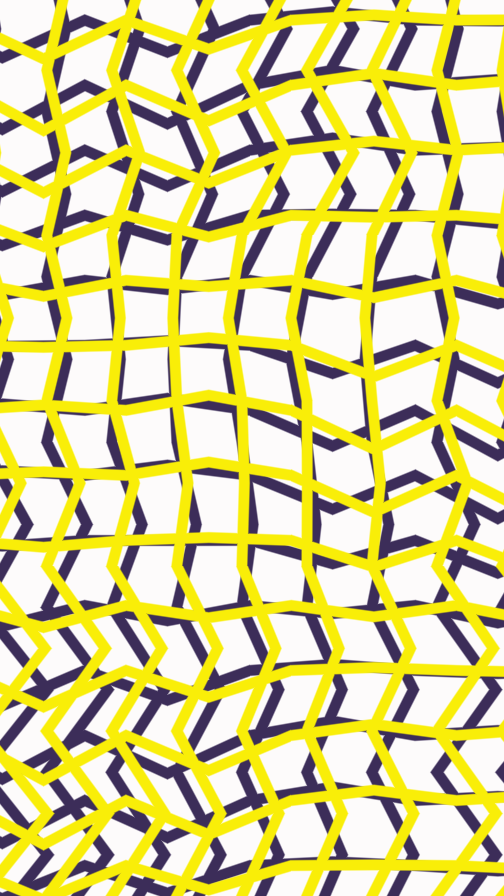
This pattern is drawn by a Shadertoy shader. Its source:

```glsl
// Two warped lattices of zigzag bars on white, yellow lying over purple.
// Every bar is pinned at regular anchors; between them it swings sideways by
// a smooth field shared by both lattices, which differ only in zigzag phase.

const float TAU = 6.2831853;
const float COLUMNS = 7.75;                   // lattice cells across the canvas
const float PERIOD = 2.54;                    // zigzag period, in cells
const float HALF_WIDTH = 0.083;               // half bar thickness, in cells
const vec2 LATTICE_ORIGIN = vec2(0.72, 0.31); // first upright x, first level y
const vec2 YELLOW_PHASE = vec2(1.94, 1.08);   // anchors along levels, uprights
const vec2 PURPLE_PHASE = YELLOW_PHASE + PERIOD * vec2(-0.25, 0.25);
const vec3 PAPER = vec3(0.993, 0.985, 0.985);
const vec3 YELLOW = vec3(0.975, 0.935, 0.03);
const vec3 PURPLE = vec3(0.235, 0.175, 0.35);

// Sideways swing of the upright bars: a valley right of centre
float uprightSwing(vec2 p) {
    float u = (p.x - 4.48) / 3.77;
    float bowl = min(u * u * (2.0 + u), 1.2);
    float fall = smoothstep(2.7, 4.85, p.y);
    float rise = smoothstep(5.4, 10.8, p.y);
    float middle = 0.72 - 0.97 * fall + 0.79 * rise;
    float sides = -0.43 + 0.99 * fall - 0.16 * rise;
    return middle + sides * bowl;
}

// Downward swing of the level bars: one wave, reversed on the right side
float levelSwing(vec2 p) {
    float side = 1.0 - 2.0 * smoothstep(3.4, 5.0, p.x);
    float wave = cos(TAU * (p.y - 1.52) / 10.2);
    return 0.215 + 0.395 * side * wave + 0.09 * cos(TAU * (p.x - 0.72) / 6.8);
}

// Distance across a zigzag bar, corrected for its slope
float zigzagDistance(float across, float cycle, float swing) {
    float triangle = 1.0 - abs(2.0 * fract(cycle) - 1.0);
    float slope = 2.0 * swing / PERIOD;
    return abs(across - swing * triangle) / sqrt(1.0 + slope * slope);
}

// Distance to the nearest bar of one lattice
float latticeDistance(vec2 p, vec2 phase) {
    vec2 cycle = (p - phase) / PERIOD;
    vec2 peak = phase + (floor(cycle) + 0.5) * PERIOD;
    vec2 nearest = floor(p - LATTICE_ORIGIN);
    float d = 1e3;
    for (int i = -2; i <= 1; i++) {
        vec2 bar = LATTICE_ORIGIN + nearest + float(i);
        float upright = uprightSwing(vec2(bar.x, peak.y));
        float level = levelSwing(vec2(peak.x, bar.y));
        d = min(d, zigzagDistance(p.x - bar.x, cycle.y, upright));
        d = min(d, zigzagDistance(p.y - bar.y, cycle.x, level));
    }
    return d;
}

void mainImage(out vec4 fragColor, in vec2 fragCoord) {
    // Cell coordinates, measured from the top left
    float pixel = COLUMNS / iResolution.x;
    vec2 p = vec2(fragCoord.x, iResolution.y - fragCoord.y) * pixel;

    // Purple lattice below, yellow above
    float purple = latticeDistance(p, PURPLE_PHASE) - HALF_WIDTH;
    float yellow = latticeDistance(p, YELLOW_PHASE) - HALF_WIDTH;
    vec3 color = mix(PURPLE, PAPER, smoothstep(-pixel, pixel, purple));
    color = mix(YELLOW, color, smoothstep(-pixel, pixel, yellow));
    fragColor = vec4(color, 1.0);
}
```
